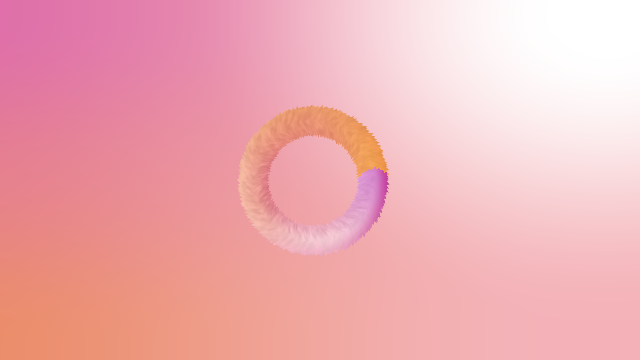
Reproduce this background procedurally as a Shadertoy shader.

```glsl
const float TAU = 6.2831853;

float hash(vec2 p) {
    vec3 q = fract(vec3(p.xyx) * 0.1031);
    q += dot(q, q.yzx + 33.33);
    return fract((q.x + q.y) * q.z);
}

// Value noise that repeats along x after 'period' cells
float wrappedNoise(vec2 p, float period) {
    vec2 cell = floor(p);
    vec2 f = fract(p);
    f = f * f * (3.0 - 2.0 * f);
    float left = mod(cell.x, period);
    float right = mod(cell.x + 1.0, period);
    float low = mix(hash(vec2(left, cell.y)), hash(vec2(right, cell.y)), f.x);
    float high = mix(hash(vec2(left, cell.y + 1.0)), hash(vec2(right, cell.y + 1.0)), f.x);
    return mix(low, high, f.y);
}

// Pointed hair tips of random height, 'count' of them around the ring
float tufts(float turn, float count, float seed) {
    float x = turn * count;
    float height = mix(0.35, 1.0, hash(vec2(mod(floor(x), count), seed)));
    return height * (1.0 - abs(2.0 * fract(x) - 1.0));
}

// Five colours spread evenly over t = 0..1
vec3 ramp(float t, vec3 a, vec3 b, vec3 c, vec3 d, vec3 e) {
    float x = 4.0 * t;
    vec3 col = mix(a, b, smoothstep(0.0, 1.0, x));
    col = mix(col, c, smoothstep(1.0, 2.0, x));
    col = mix(col, d, smoothstep(2.0, 3.0, x));
    return mix(col, e, smoothstep(3.0, 4.0, x));
}

vec3 backdrop(vec2 uv, float aspect) {
    vec3 orange = vec3(0.92, 0.55, 0.41);
    vec3 rose = vec3(0.90, 0.50, 0.55);
    vec3 orchid = vec3(0.87, 0.43, 0.66);
    vec3 blush = vec3(0.955, 0.70, 0.72);
    vec3 leftSide = mix(orange, rose, smoothstep(0.05, 0.55, uv.y));
    leftSide = mix(leftSide, orchid, smoothstep(0.45, 0.95, uv.y));
    vec3 col = mix(leftSide, blush, smoothstep(-0.1, 0.85, uv.x));

    // White glow in the upper right
    vec2 toGlow = (uv - vec2(0.95, 0.96)) * vec2(aspect, 1.0);
    float glow = 1.0 - smoothstep(0.1, 1.0, length(toGlow / vec2(1.2, 0.85)));
    return mix(col, vec3(1.0), glow);
}

// 'across' runs from -1 at the inner rim to 1 at the outer rim
vec3 furColour(float t, float across) {
    vec3 inner = ramp(t, vec3(0.86, 0.60, 0.83), vec3(0.92, 0.67, 0.74),
        vec3(0.86, 0.47, 0.51), vec3(0.90, 0.54, 0.46), vec3(0.94, 0.62, 0.37));
    vec3 middle = ramp(t, vec3(0.84, 0.53, 0.80), vec3(0.95, 0.78, 0.82),
        vec3(0.92, 0.63, 0.58), vec3(0.91, 0.57, 0.45), vec3(0.95, 0.64, 0.34));
    vec3 outer = ramp(t, vec3(0.76, 0.25, 0.62), vec3(0.93, 0.68, 0.76),
        vec3(0.95, 0.72, 0.63), vec3(0.91, 0.60, 0.42), vec3(0.93, 0.58, 0.28));
    vec3 col = mix(inner, middle, smoothstep(-1.0, 0.1, across));
    return mix(col, outer, smoothstep(0.0, 1.0, across));
}

// Furry ring: colour in rgb, coverage in alpha
vec4 furRing(vec2 p, float radius, float halfWidth, float blur) {
    float angle = atan(p.y, p.x);
    float offset = length(p) - radius;
    float across = clamp(offset / halfWidth, -1.0, 1.0);
    float lean = abs(offset) * 0.45;
    float turn = angle / TAU + lean;

    // Ragged silhouette
    float tips = max(tufts(turn, 130.0, 3.0), tufts(turn + 0.003, 97.0, 8.0));
    float edge = halfWidth * (0.87 + 0.23 * tips);
    float coverage = 1.0 - smoothstep(-blur, blur, abs(offset) - edge);

    // Rounded, jagged seam where the two ends meet
    float jag = tufts(across * 0.5 + 0.5, 9.0, 5.0);
    float seam = 0.05 + 0.14 * (1.0 - across * across) + 0.05 * jag;
    float t = fract((seam - angle) / TAU);

    // Fine strands
    float coarse = wrappedNoise(vec2(turn * 120.0, across * 3.0 + 10.0), 120.0);
    float fine = wrappedNoise(vec2(turn * 260.0, across * 5.0 + 30.0), 260.0);
    float strands = 0.6 * coarse + 0.4 * fine - 0.5;
    vec3 col = furColour(t, clamp(across + 0.35 * strands, -1.0, 1.0));
    return vec4(col + 0.09 * strands, coverage);
}

void mainImage(out vec4 fragColor, in vec2 fragCoord) {
    vec2 uv = fragCoord / iResolution.xy;
    float aspect = iResolution.x / iResolution.y;
    vec2 ringCentre = vec2(0.4895, 0.498);
    vec2 p = (uv - ringCentre) * vec2(aspect, 1.0);

    vec3 col = backdrop(uv, aspect);
    vec4 ring = furRing(p, 0.166, 0.0425, 0.8 / iResolution.y);
    col = mix(col, ring.rgb, ring.a);
    fragColor = vec4(clamp(col, 0.0, 1.0), 1.0);
}
```
